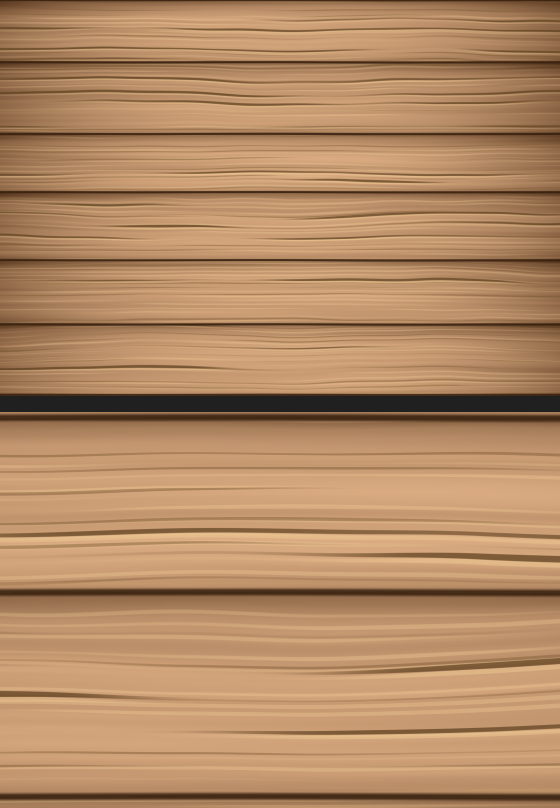
Top: the whole. Bottom: its middle third, enlarged.
A Shadertoy shader for this texture:

```glsl
float hash(vec2 p) {
    p = fract(p * vec2(0.1031, 0.1137));
    p += dot(p, p.yx + 33.33);
    return fract((p.x + p.y) * p.x * 7.13);
}

float noise(vec2 p) {
    vec2 i = floor(p), f = fract(p);
    f = f * f * (3.0 - 2.0 * f);
    return mix(mix(hash(i), hash(i + vec2(1, 0)), f.x),
               mix(hash(i + vec2(0, 1)), hash(i + vec2(1, 1)), f.x), f.y);
}

// One wavering stroke per row; its width and strength vary along x
float grainLines(float x, float y, float rows, float amount, float width, float seed) {
    float row = floor(y * rows);
    float present = step(hash(vec2(row + 7.0, seed)), amount);
    float center = mix(0.3, 0.7, hash(vec2(row, seed + 41.0)));
    float swell = noise(vec2(x * 3.5 + row * 5.3, row + seed));
    float halfWidth = width * mix(0.3, 1.0, swell * swell);
    float dist = abs(fract(y * rows) - center) / rows;
    float soft = 1.0 / iResolution.y;
    float stroke = 1.0 - smoothstep(halfWidth - soft * 0.5, halfWidth + soft, dist);
    return present * stroke * smoothstep(0.1, 0.75, swell);
}

void mainImage(out vec4 fragColor, in vec2 fragCoord) {
    vec2 uv = fragCoord / iResolution.xy;
    float x = uv.x * iResolution.x / iResolution.y;

    // Six boards of uneven height
    float seams[7] = float[7](0.003, 0.181, 0.343, 0.515, 0.662, 0.843, 1.0);
    float board = 0.0, lower = seams[0], upper = seams[1];
    float edgeY = uv.y + 0.003 * (noise(vec2(x * 3.0, 2.0)) - 0.5);
    for (int i = 1; i < 6; i++) {
        if (edgeY > seams[i]) {
            board = float(i);
            lower = seams[i];
            upper = seams[i + 1];
        }
    }
    float fromBottom = edgeY - lower;
    float fromTop = max(upper - edgeY, 0.0);

    // Gently bent grain coordinate, different on every board
    float seed = board * 17.0 + 3.0;
    float y = uv.y + 0.018 * (noise(vec2(x * 2.8 + seed, uv.y * 9.0 + seed)) - 0.5)
                   + 0.005 * (noise(vec2(x * 8.0 - seed, uv.y * 20.0 + seed)) - 0.5);

    // Broad light: bright middle, dim ends, shadow beneath each overlap
    float side = abs(uv.x - 0.5) * 2.0;
    float light = 0.97 - 0.5 * pow(side, 2.6);
    light -= 0.6 * exp(-fromTop / 0.021);
    light -= 0.35 * exp(-max(fromBottom, 0.0) / 0.011);
    light += 0.08 * (hash(vec2(board, 9.0)) - 0.5);

    // Soft bands and fine fibres
    light += 0.16 * (noise(vec2(x * 1.3, y * 45.0 + seed)) - 0.5);
    light += 0.14 * (noise(vec2(x * 2.2 + seed, y * 150.0)) - 0.5);
    vec3 color = mix(vec3(0.36, 0.23, 0.13), vec3(0.82, 0.64, 0.48), light);

    // Pale strokes, then dark cracks with a lit lower lip
    float glow = clamp(light, 0.15, 1.0);
    float pale = grainLines(x, y, 95.0, 0.75, 0.0018, seed);
    color = mix(color, vec3(0.91, 0.76, 0.56), 0.5 * pale * glow);
    float thin = grainLines(x, y, 62.0, 0.5, 0.0013, seed + 60.0);
    color = mix(color, vec3(0.50, 0.36, 0.21), 0.5 * thin);
    float lip = grainLines(x, y + 0.0045, 36.0, 0.5, 0.0024, seed + 90.0);
    color = mix(color, vec3(0.93, 0.78, 0.57), 0.55 * lip * glow);
    float crack = grainLines(x, y, 36.0, 0.5, 0.0027, seed + 90.0);
    color = mix(color, vec3(0.38, 0.26, 0.13), 0.75 * crack);

    // Worn pale rim and dark gap at the seam
    float rim = exp(-pow((fromBottom - 0.007) / 0.0018, 2.0));
    rim *= smoothstep(0.3, 0.7, noise(vec2(x * 4.0, seed)));
    color = mix(color, vec3(0.80, 0.62, 0.43), 0.5 * rim * glow);
    float gap = 1.0 - smoothstep(0.001, 0.0045, min(fromBottom, fromTop));
    color = mix(color, vec3(0.22, 0.13, 0.06), 0.88 * gap);

    fragColor = vec4(clamp(color, 0.0, 1.0), 1.0);
}
```
